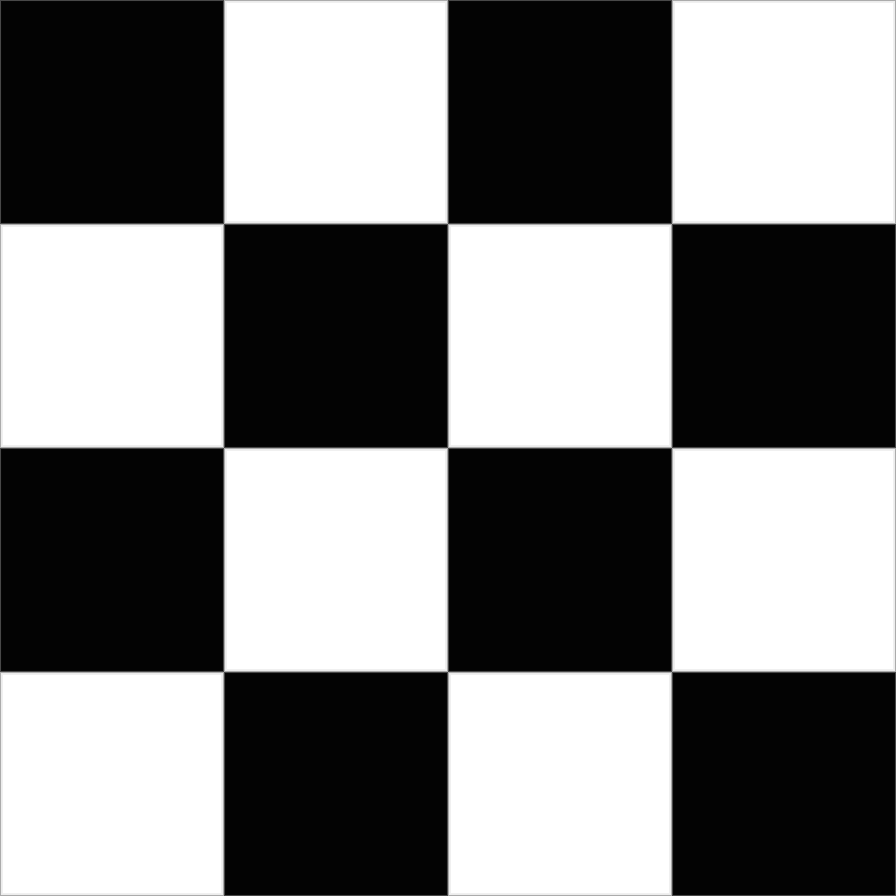
Write a WebGL 1 fragment shader that draws this pattern.

```glsl
precision highp float;

uniform vec2 u_resolution;

// Signed distance to the nearest square edge: positive inside light squares
float checkerDistance(vec2 uv, float squares) {
    vec2 grid = uv * squares;
    vec2 cell = floor(grid);
    vec2 toEdge = (0.5 - abs(fract(grid) - 0.5)) / squares;
    float side = 1.0 - 2.0 * mod(cell.x + cell.y, 2.0);
    return side * min(toEdge.x, toEdge.y);
}

void main() {
    vec2 uv = gl_FragCoord.xy / u_resolution;
    float dist = checkerDistance(uv, 4.0);

    // Soft boundary, never narrower than the sampling grid
    float softness = max(0.00195, 1.0 / min(u_resolution.x, u_resolution.y));
    float lightMask = smoothstep(-softness, softness, dist);

    // Faint grey rim just inside each light square
    float lightTone = mix(0.94, 1.0, smoothstep(0.003, 0.004, dist));

    gl_FragColor = vec4(vec3(mix(0.01, lightTone, lightMask)), 1.0);
}
```
